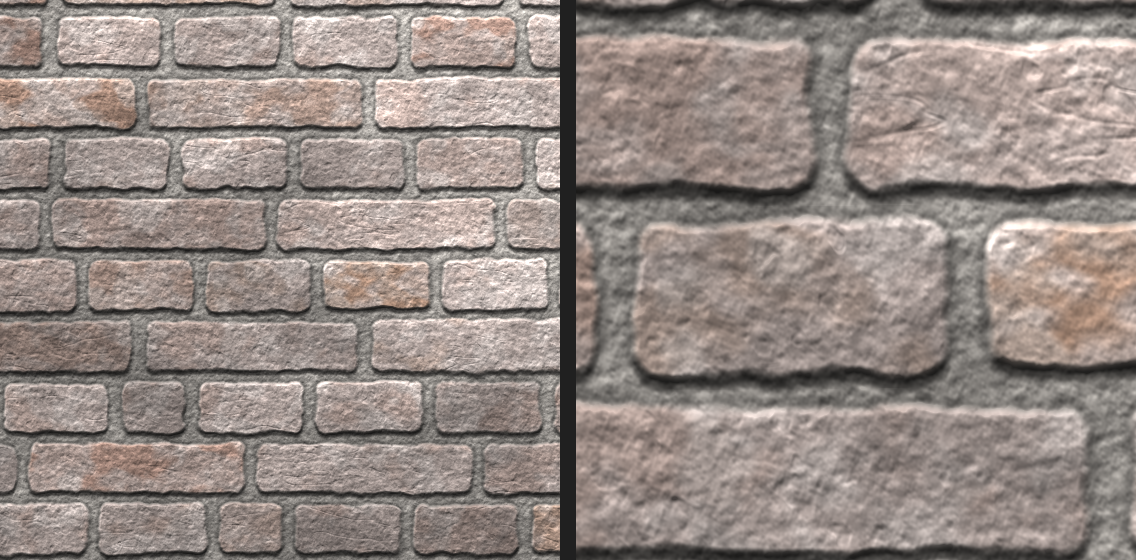
Left, the full canvas; right, a detail of the centre.
Write a WebGL 2 fragment shader that draws this texture.

```glsl
#version 300 es
precision highp float;
// Weathered brick wall: header and stretcher courses in rough grey mortar, lit from above.

uniform vec2 u_resolution;
out vec4 fragColor;

// Layout, in canvas widths
const float COURSE = 0.1087;      // height of one course with its joint
const float COURSE_SHIFT = 0.0016;
const float HEADER = 0.211;       // length of a short brick with its joint
const float STRETCHER = 0.406;    // length of a long brick with its joint
const float CLOSER = 0.136;       // extra short brick in two lower courses
const vec2 JOINT = vec2(0.022, 0.0175);
const float CORNER = 0.015;
const float ANCHOR[10] = float[](0.380, 0.043, 0.208, 0.247, 0.357,
                                 0.081, 0.312, 0.254, 0.301, 0.100);
// Lighting
const float RELIEF_STEP = 0.0023;
const float RELIEF_GAIN = 1.65;
const float SHADOW_REACH = 0.009;
const float SHADOW_DEPTH = 0.50;
const float RIM_LIGHT = 0.10;     // glow on the upper edge of a brick
const float CREVICE = 0.20;       // darkening around each brick
const float BLOTCH = 0.50;        // strength of broad light and dark areas
const float SPECKLE = 0.36;
// Colours
const vec3 MORTAR = vec3(0.545, 0.530, 0.512);
const vec3 CLAY = vec3(0.615, 0.568, 0.550);
const vec3 RED_CLAY = vec3(0.570, 0.450, 0.400);
const vec3 OCHRE = vec3(0.530, 0.410, 0.325);
const vec3 LIME = vec3(0.690, 0.662, 0.648);

struct Brick { vec2 id; vec2 offset; vec2 halfSize; };
struct Surface { float height; float brick; float edge; vec2 id; };

float hash(vec2 p) {
    vec3 q = fract(p.xyx * 0.1031);
    q += dot(q, q.yzx + 33.33);
    return fract((q.x + q.y) * q.z);
}

float noise(vec2 p) {
    vec2 i = floor(p), f = fract(p);
    f = f * f * (3.0 - 2.0 * f);
    return mix(mix(hash(i), hash(i + vec2(1, 0)), f.x),
               mix(hash(i + vec2(0, 1)), hash(i + vec2(1, 1)), f.x), f.y);
}

float fbm(vec2 p) {
    float sum = 0.0, weight = 0.5714;
    for (int i = 0; i < 3; i++) {
        p = mat2(1.6, 1.2, -1.2, 1.6) * p + 17.3;
        sum += weight * noise(0.5 * p);
        weight *= 0.5;
    }
    return sum;
}

// Finds the brick cell that holds a point
Brick brickAt(vec2 p) {
    p += 0.005 * (vec2(noise(p * 7.0), noise(p * 7.0 + 40.0)) - 0.5);
    p.y -= COURSE_SHIFT;
    float course = clamp(floor(p.y / COURSE), 0.0, 9.0);
    bool header = mod(course, 2.0) < 0.5;
    float len = header ? HEADER : STRETCHER;
    float first = header && course < 3.0 ? CLOSER : len;
    float u = p.x - ANCHOR[int(course)];
    float cell = u < 0.0 ? floor(u / len) : u < first ? 0.0 : 1.0 + floor((u - first) / len);
    float start = cell > 0.0 ? first + (cell - 1.0) * len : cell * len;
    vec2 size = vec2(cell == 0.0 ? first : len, COURSE);
    vec2 id = vec2(cell + 20.0, course + 3.0);
    vec2 inset = 0.003 * vec2(hash(id + 5.1), hash(id + 9.7));
    vec2 offset = vec2(u - start, p.y - course * COURSE) - 0.5 * size;
    return Brick(id, offset, 0.5 * (size - JOINT) - inset);
}

// Height of the wall face, with chipped edges, cracks, pits and grit
Surface surfaceAt(vec2 p) {
    Brick b = brickAt(p);
    vec2 q = abs(b.offset) - b.halfSize + CORNER;
    float d = length(max(q, 0.0)) + min(max(q.x, q.y), 0.0) - CORNER;
    d += 0.011 * (fbm(p * 34.0) - 0.5);
    float brick = 1.0 - smoothstep(-0.004, 0.003, d);

    float grit = fbm(p * 125.0) - 0.5;
    float lumps = fbm(p * vec2(30.0, 66.0)) - 0.5;
    float vein = fbm(p * vec2(11.0, 38.0) + b.id * 7.3) - 0.5;
    float crack = smoothstep(0.04, 0.0, abs(vein)) * smoothstep(0.50, 0.66, fbm(p * 13.0 + 8.0));
    float pit = smoothstep(0.60, 0.78, fbm(p * 66.0 + 31.0));
    float lift = mix(0.44, 0.72, hash(b.id + 2.4));
    float face = lift + 0.56 * grit + 0.50 * lumps - 0.12 * crack - 0.18 * pit;
    float bed = 0.70 * grit + 0.30 * (fbm(p * 55.0 + 12.0) - 0.5);
    return Surface(mix(bed, face, brick), brick, d, b.id);
}

// Fired clay with muted warm patches and a pale film of lime
vec3 clayColor(vec2 p, vec2 id) {
    float patches = fbm(p * vec2(15.0, 21.0) + id * 3.1);
    float warmth = smoothstep(0.50, 1.0, hash(id) + 0.25 * (p.y - 0.5));
    vec3 warm = mix(RED_CLAY, OCHRE, smoothstep(0.6, 0.9, hash(id + 7.7)));
    float stain = smoothstep(0.62, 0.40, patches) * warmth + 0.25 * smoothstep(0.52, 0.70, patches);
    vec3 color = mix(CLAY, warm, clamp(stain, 0.0, 0.75));
    float film = smoothstep(0.48, 0.70, fbm(p * 24.0 + 60.0));
    return mix(color, LIME, 0.5 * film) * mix(0.88, 1.08, hash(id + 4.4));
}

void main() {
    vec2 p = gl_FragCoord.xy / u_resolution;
    Surface s = surfaceAt(p);
    vec3 color = mix(MORTAR, clayColor(p, s.id), s.brick);
    color *= 1.0 + SPECKLE * (fbm(p * 150.0 + 5.0) - 0.5);
    color *= 1.0 + BLOTCH * (0.7 * fbm(p * vec2(6.0, 9.0) + 3.0) + 0.5 * fbm(p * 28.0 + 9.0) - 0.6);

    // Slopes facing up catch light; brick ledges shade the joint under them
    float relief = s.height - surfaceAt(p + vec2(-0.3, 1.0) * RELIEF_STEP).height;
    float ledge = surfaceAt(p + vec2(0.0, SHADOW_REACH)).brick - s.brick;
    float shade = 1.02 + RELIEF_GAIN * clamp(relief, -0.30, 0.20);
    shade *= 1.0 - SHADOW_DEPTH * clamp(ledge, 0.0, 1.0) + RIM_LIGHT * clamp(-ledge, 0.0, 1.0);
    shade *= 1.0 - CREVICE * smoothstep(0.006, 0.0, abs(s.edge - 0.003));
    float daylight = 0.92 + 0.36 * smoothstep(0.20, 1.1, 0.4 * p.x + 0.65 * p.y);
    fragColor = vec4(clamp(color * shade * daylight, 0.0, 1.0), 1.0);
}
```
